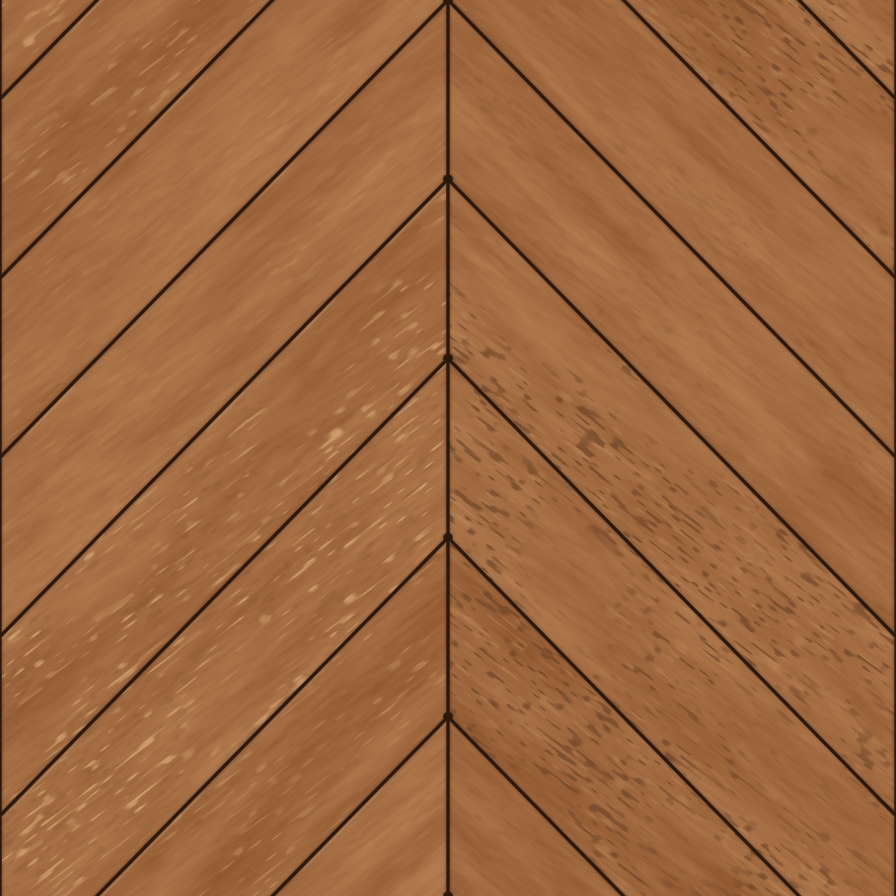
Reproduce this texture procedurally as a Shadertoy shader.

```glsl
// Chevron wood planks with dark joints, broad grain bands, pale flecks and dark pores.
#define ROWS 5.0                      // planks per canvas height
#define SLOPE 1.021                   // drop of a plank per unit of width
#define JOINT 0.0019                  // half width of the joints
#define TILT 0.14                     // lean of the flecks against the plank
#define WOOD_DARK vec3(0.595, 0.375, 0.215)
#define WOOD_LIGHT vec3(0.68, 0.465, 0.295)
#define PORE vec3(0.42, 0.265, 0.155)
#define FLECK vec3(0.84, 0.66, 0.46)
#define GAP vec3(0.17, 0.095, 0.04)

float hash(vec2 p) {
    vec3 h = fract(vec3(p.xyx) * 0.1031);
    h += dot(h, h.yzx + 33.33);
    return fract((h.x + h.y) * h.z);
}

float noise(vec2 p) {
    vec2 i = floor(p), f = fract(p);
    f = f * f * (3.0 - 2.0 * f);
    return mix(mix(hash(i), hash(i + vec2(1, 0)), f.x),
               mix(hash(i + vec2(0, 1)), hash(i + vec2(1, 1)), f.x), f.y);
}

float fbm(vec2 p) {
    float sum = 0.0, amp = 0.5;
    for (int i = 0; i < 4; i++) {
        sum += amp * noise(p);
        p = p * 2.03 + 17.3;
        amp *= 0.5;
    }
    return sum / 0.9375;
}

void mainImage(out vec4 fragColor, in vec2 fragCoord) {
    vec2 uv = fragCoord / iResolution.xy;
    float pixel = 1.0 / iResolution.y;

    // Plank layout, mirrored about the centre line
    float side = step(0.5, uv.x);
    float fromSpine = abs(uv.x - 0.5);
    float level = (uv.y + SLOPE * fromSpine) * ROWS;
    float row = mod(floor(level), ROWS);
    float stripe = fract(level);
    float len = sqrt(1.0 + SLOPE * SLOPE);

    // Plank coordinates: x along, y across, in canvas units
    float rise = stripe / ROWS - SLOPE * fromSpine;
    vec2 plank = vec2(fromSpine - SLOPE * rise, stripe / ROWS) / len;
    vec2 seed = vec2(row * 37.0 + side * 211.0 + 50.0, row * 53.0 + side * 97.0 + 80.0);
    vec2 lean = vec2(plank.x, plank.y - TILT * plank.x);

    // Broad bands and fine grain
    float bands = fbm(plank * vec2(3.0, 32.0) + seed);
    float cloud = fbm(plank * vec2(11.0, 22.0) + seed + 9.0);
    float grain = fbm(lean * vec2(32.0, 210.0) + seed);
    float tone = 0.5 + 1.35 * (bands - 0.5) + 0.6 * (cloud - 0.5) + 0.75 * (grain - 0.5);
    tone += 0.18 * (hash(seed) - 0.5);
    vec3 color = mix(WOOD_DARK, WOOD_LIGHT, tone);

    // Rough planks in the middle rows: pale flecks left, dark pores right
    float rough = 1.0 - smoothstep(1.0, 2.0, abs(row - 2.0));
    rough = mix(0.22, 1.0, rough * (row < 1.5 && side < 0.5 ? 0.4 : 1.0));
    float patches = smoothstep(0.3, 0.62, fbm(plank * vec2(7.0, 20.0) + seed + 31.0));
    float dashes = noise(lean * vec2(48.0, 270.0) + seed + 5.0);
    float pits = noise(lean * vec2(75.0, 290.0) + seed + 71.0);
    float fleck = smoothstep(0.70, 0.96, dashes) * rough * patches;
    float pore = smoothstep(0.62, 0.92, pits) * rough * patches;
    color = mix(color, FLECK, fleck * mix(0.75, 0.22, side));
    color = mix(color, PORE, pore * mix(0.16, 0.68, side));

    // Broken pale rim under the joints of the left column
    float rimDist = (1.0 - stripe) / ROWS / len;
    float rim = 1.0 - smoothstep(0.0, 0.0022, abs(rimDist - JOINT - 0.0018));
    rim *= smoothstep(0.4, 0.75, noise(vec2(plank.x * 14.0, 3.0) + seed));
    color = mix(color, FLECK, rim * mix(0.45, 0.12, side));

    // Joints, with a small knot where they meet on the spine
    float joint = min(stripe, 1.0 - stripe) / ROWS / len;
    joint = min(joint, min(fromSpine, 0.5 - fromSpine));
    float apex = (fract(uv.y * ROWS + 0.5) - 0.5) / ROWS;
    joint = min(joint, length(vec2(fromSpine, apex)) - 0.0035);
    color *= 1.0 - 0.14 * (1.0 - smoothstep(JOINT, JOINT + 0.004, joint));
    float gap = 1.0 - smoothstep(JOINT - 0.7 * pixel, JOINT + 0.7 * pixel, joint);
    color = mix(color, GAP, gap);

    fragColor = vec4(color, 1.0);
}
```
